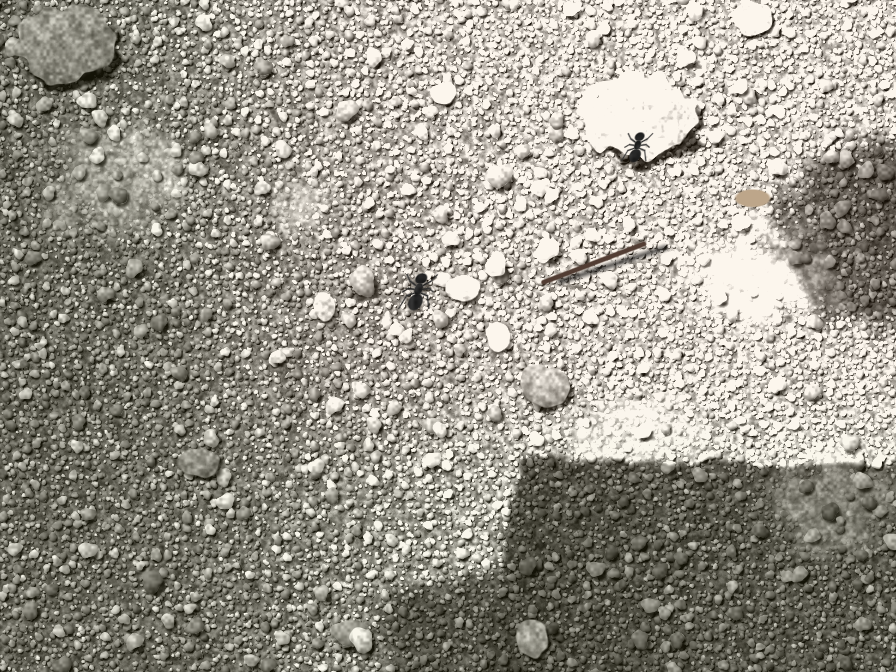
Reproduce this texture procedurally as a WebGL 1 fragment shader.

```glsl
precision highp float;
// Sunlit gravel with scattered stones, a twig, two ants and cast shadows.
uniform vec2 u_resolution;

const vec2 SUN = vec2(-0.6, 0.8);

vec2 hash2(vec2 p) {
  vec3 q = fract(vec3(p.xyx) * vec3(0.1031, 0.103, 0.0973));
  q += dot(q, q.yzx + 33.33);
  return fract((q.xx + q.yz) * q.zy);
}

float noise(vec2 p) {
  vec2 i = floor(p), f = fract(p);
  f = f * f * (3.0 - 2.0 * f);
  float low = mix(hash2(i).x, hash2(i + vec2(1, 0)).x, f.x);
  float high = mix(hash2(i + vec2(0, 1)).x, hash2(i + 1.0).x, f.x);
  return mix(low, high, f.y);
}

float fbm(vec2 p) {
  float sum = 0.0, amp = 0.53;
  for (int i = 0; i < 4; i++) {
    sum += amp * noise(p);
    p = p * 2.03 + 7.3;
    amp *= 0.5;
  }
  return sum;
}

float segment(vec2 p, vec2 a, vec2 b) {
  vec2 d = b - a;
  return length(p - a - d * clamp(dot(p - a, d) / dot(d, d), 0.0, 1.0));
}

float ellipse(vec2 p, vec2 c, vec2 r) {
  return (length((p - c) / r) - 1.0) * min(r.x, r.y);
}

float fillMask(float d, float blur) {
  return smoothstep(blur, -blur, d);
}

// Random pebbles with lit domes and cast shadows
float pebbles(float v, vec2 p, float size, float density, float seed, float px) {
  vec2 g = p / size, cell = floor(g);
  float shade = 0.0, cover = 0.0, tone = v;
  for (int j = -1; j <= 1; j++) {
    for (int i = -1; i <= 1; i++) {
      vec2 id = cell + vec2(i, j);
      vec2 a = hash2(id + seed), b = hash2(id + seed + 51.7);
      float r = mix(0.24, 0.5, b.x * b.x);
      vec2 d = g - id - 0.5 - (a - 0.5) * 0.7;
      float angle = atan(d.y, d.x) + a.x * 6.28;
      float rough = 0.13 * sin(angle * 2.0) + 0.09 * sin(angle * 3.0 + a.y * 9.0) + 0.05 * sin(angle * 5.0);
      float dist = length(d) * (1.0 + rough) / r;
      float here = step(b.y, density), blur = 0.7 * px / (size * r);
      float m = here * smoothstep(1.0 + blur, 1.0 - blur, dist);
      shade = max(shade, here * smoothstep(1.25, 0.7, length(d + SUN * r * 0.5) / r));
      float lit = mix(0.78, 1.32, fract(a.x * 7.0 + b.x * 3.0)) + 0.25 * dot(d, SUN) / r;
      tone = mix(tone, lit - 0.2 * dist * dist, m);
      cover = max(cover, m);
    }
  }
  return mix(v * (1.0 - 0.6 * shade), tone, cover);
}

// Rough stone with its shadow; s holds centre and radii
float stone(float v, vec2 p, vec4 s, float tone, float px) {
  float size = min(s.z, s.w);
  vec2 q = p + (vec2(noise(p * 55.0), noise(p * 55.0 + 9.0)) - 0.5) * 0.4 * size;
  float shadow = fillMask(ellipse(q, s.xy - SUN * size * 0.3, s.zw), 0.004);
  float lit = tone * (0.7 + 0.6 * fbm(p * 75.0)) + 0.1 * dot((p - s.xy) / s.zw, SUN);
  return mix(v * (1.0 - 0.65 * shadow), lit, fillMask(ellipse(q, s.xy, s.zw), px));
}

// Half-buried slab that fades into the gravel
float slab(float v, vec2 p, vec4 s, float tone, float strength) {
  float d = length((p - s.xy) / s.zw) + 1.1 * (fbm(p * 24.0) - 0.5);
  float surface = tone * (0.6 + 0.8 * fbm(p * 65.0));
  return mix(v, surface, strength * smoothstep(1.15, 0.5, d));
}

float ant(vec2 p, vec2 c, float size, float px) {
  vec2 q = (p - c) / size;
  q.x -= q.y * 0.25;
  float d = min(ellipse(q, vec2(0, 0.62), vec2(0.28, 0.26)), ellipse(q, vec2(0, 0.12), vec2(0.2, 0.32)));
  d = min(d, ellipse(q, vec2(0, -0.5), vec2(0.34, 0.4)));
  q.x = abs(q.x);
  for (int i = -1; i <= 1; i++) {
    float k = float(i);
    vec2 knee = vec2(0.5, 0.15 + k * 0.35);
    d = min(d, segment(q, vec2(0.1, 0.1 + k * 0.15), knee) - 0.04);
    d = min(d, segment(q, knee, vec2(0.72, k * 0.8)) - 0.03);
  }
  return fillMask(d * size, px);
}

// Sun strength, cut by a block shadow and a side shadow
float sunlight(vec2 p) {
  float ramp = smoothstep(0.02, 0.98, p.x * 0.9 + (p.y - 0.5) * 0.3);
  vec2 w = p + (noise(p * 35.0) - 0.5) * 0.014;
  float block = smoothstep(-0.006, 0.006, w.x - 0.743 - (w.y - 0.15) * 0.2);
  block *= smoothstep(0.006, -0.006, w.y - 0.319 + (w.x - 0.8) * 0.024);
  float foot = smoothstep(0.54, 0.61, w.x) * smoothstep(0.02, -0.02, w.y - 0.115 - (w.x - 0.573) * 0.2);
  float side = length((p - vec2(1.32, 0.65)) / 0.16) + 0.8 * (fbm(p * 13.0) - 0.5);
  float light = mix(0.54, 1.12, ramp) * mix(1.0, 0.41, max(block, foot * 0.8));
  return light * mix(1.0, 0.43, smoothstep(1.15, 0.65, side));
}

void main() {
  vec2 p = gl_FragCoord.xy / u_resolution * vec2(1.3333, 1.0);
  float px = 1.0 / u_resolution.y;

  // Gravel and slabs
  float v = 0.35 + 0.7 * fbm(p * 150.0);
  v = pebbles(v, p, 0.009, 0.85, 3.0, px);
  v = pebbles(v, p + 0.3, 0.015, 0.55, 17.0, px);
  v = slab(v, p, vec4(.175, .74, .12, .1), 1.08, .75);
  v = slab(v, p, vec4(.45, .7, .05, .05), 1.0, .6);
  v = slab(v, p, vec4(1.14, .59, .14, .08), 1.1, .8);
  v = slab(v, p, vec4(1.24, .25, .1, .08), 1.1, .8);
  v = slab(v, p, vec4(.95, .36, .13, .05), .95, .6);
  v = pebbles(v, p + 0.7, 0.027, 0.2, 41.0, px);
  v = pebbles(v, p + 0.1, 0.045, 0.04, 77.0, px);

  // Larger stones
  v = stone(v, p, vec4(.095, .935, .07, .054), .88, px);
  v = stone(v, p, vec4(.95, .826, .088, .062), .98, px);
  v = stone(v, p, vec4(.689, .571, .025, .018), 1.2, px);
  v = stone(v, p, vec4(.741, .497, .017, .023), 1.2, px);
  v = stone(v, p, vec4(.811, .427, .036, .031), .69, px);
  v = stone(v, p, vec4(.483, .543, .016, .02), 1.1, px);
  v = stone(v, p, vec4(.295, .311, .031, .021), .88, px);
  v = stone(v, p, vec4(.79, .049, .023, .027), 1.4, px);
  v = stone(v, p, vec4(.66, .861, .02, .017), 1.1, px);
  v = stone(v, p, vec4(1.12, .974, .027, .025), 1.0, px);

  // Grit, sunlight and earth tint
  v *= 0.8 + 0.4 * noise(p * 210.0);
  v = max(0.0, 0.8 + 1.2 * (v - 0.76));
  float tone = clamp(v * sunlight(p), 0.07, 0.97);
  float warm = smoothstep(0.15, 0.6, p.x) * smoothstep(0.2, 0.5, p.y);
  vec3 color = tone + mix(vec3(0.005, 0, -0.045), vec3(0.02, -0.006, -0.04), warm);

  // Twig, leaf and ants
  float twig = segment(p, vec2(.809, .58), vec2(.958, .637));
  float shadow = segment(p, vec2(.834, .581), vec2(.989, .631));
  color *= 1.0 - 0.6 * fillMask(shadow - 0.004, 0.005);
  color = mix(color, vec3(.32, .24, .2), fillMask(twig - 0.0035, px));
  float leaf = ellipse(p, vec2(1.12, .705), vec2(.026, .013));
  color = mix(color, vec3(.74, .65, .54), fillMask(leaf, px));
  float ants = max(ant(p, vec2(.622, .566), 0.031, px), ant(p, vec2(.948, .781), 0.025, px));
  color = mix(color, vec3(0.09) + 0.12 * noise(p * 160.0), ants);
  gl_FragColor = vec4(clamp(color, 0.0, 1.0), 1.0);
}
```
